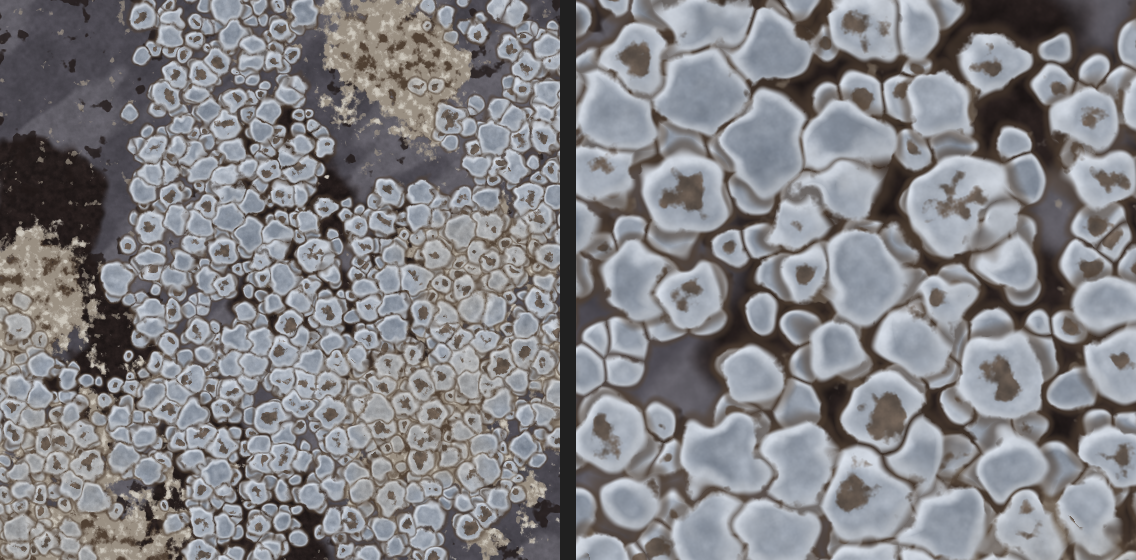
Left: the whole. Right: its middle third, enlarged.
A Shadertoy shader for this texture:

```glsl
// Barnacle colonies on wet slate: soft rock with near-black hollows and a wet
// sheen, grainy sandy crust, then two sizes of pale shells. Shells are jittered
// discs that flatten where they touch (difference of two nearest distances).

const vec3 SLATE = vec3(0.29, 0.28, 0.31);
const vec3 SHEEN = vec3(0.41, 0.40, 0.43);
const vec3 HOLLOW = vec3(0.13, 0.10, 0.095);
const vec3 BROWN = vec3(0.31, 0.25, 0.20);
const vec3 SAND = vec3(0.60, 0.56, 0.51);
const vec3 CREAM = vec3(0.80, 0.78, 0.74);
const vec3 SHELL = vec3(0.55, 0.59, 0.65);
const vec3 RIM = vec3(0.80, 0.82, 0.85);
const float LARGE_SCALE = 21.0;   // shells across the canvas
const float SMALL_SCALE = 37.0;
const vec2 LIGHT = vec2(-0.6, 0.8);

// Broad regions: centre x, centre y, radius
const vec3 COLONIES[7] = vec3[7](
    vec3(0.43, 0.82, 0.17), vec3(0.97, 0.72, 0.22), vec3(0.40, 0.42, 0.22),
    vec3(0.75, 0.27, 0.29), vec3(0.07, 0.20, 0.22), vec3(0.82, 0.50, 0.19),
    vec3(0.42, 0.16, 0.19));
const vec3 CRUSTS[5] = vec3[5](
    vec3(0.12, 0.10, 0.26), vec3(0.89, 0.53, 0.19), vec3(0.69, 0.90, 0.15),
    vec3(0.80, 0.26, 0.20), vec3(0.03, 0.46, 0.14));
const vec3 HOLLOWS[5] = vec3[5](
    vec3(0.56, 0.62, 0.17), vec3(0.19, 0.34, 0.17), vec3(0.62, 0.43, 0.23),
    vec3(0.36, 0.12, 0.19), vec3(0.08, 0.64, 0.10));

float hash(vec2 p) { return fract(sin(dot(p, vec2(127.1, 311.7))) * 43758.5453); }

float noise(vec2 p) {
    vec2 i = floor(p), f = fract(p);
    f = f * f * (3.0 - 2.0 * f);
    return mix(mix(hash(i), hash(i + vec2(1, 0)), f.x),
               mix(hash(i + vec2(0, 1)), hash(i + vec2(1, 1)), f.x), f.y);
}

float fbm(vec2 p) {
    float sum = 0.0, amp = 0.533;
    for (int i = 0; i < 4; i++) {
        sum += amp * noise(p);
        p = mat2(1.6, 1.2, -1.2, 1.6) * p + 7.3;
        amp *= 0.5;
    }
    return sum;
}

// Positive inside a region, with a ragged border
float region(vec2 p, vec3 blob) { return 1.0 - length(p - blob.xy) / blob.z; }

float colony(vec2 p) {
    float m = -0.75;
    for (int i = 0; i < 7; i++) m = max(m, region(p, COLONIES[i]));
    return m + 1.9 * (fbm(p * 7.0 + 3.0) - 0.5);
}

float crust(vec2 p) {
    float m = -0.6;
    for (int i = 0; i < 5; i++) m = max(m, region(p, CRUSTS[i]));
    return m + 1.8 * (fbm(p * 9.0 + 21.0) - 0.5);
}

float hollow(vec2 p) {
    float m = -0.7;
    for (int i = 0; i < 5; i++) m = max(m, region(p, HOLLOWS[i]));
    return m + 1.9 * (fbm(p * 8.0 + 40.0) - 0.5);
}

vec3 rock(vec2 p, float grain) {
    vec3 col = SLATE * (0.85 + 0.3 * fbm(p * 24.0));
    // Wet reflections drawn out along the diagonal
    vec2 along = vec2(p.x + p.y, 2.6 * (p.y - p.x));
    col = mix(col, SHEEN, 0.75 * smoothstep(0.50, 0.60, fbm(along * 2.4 + 9.0)));
    col = mix(col, HOLLOW * (0.7 + 0.6 * grain), 0.95 * smoothstep(-0.05, 0.18, hollow(p)));
    col = mix(col, HOLLOW, 0.8 * smoothstep(0.66, 0.74, fbm(p * 32.0 + 5.0)));
    // Scattered pale grit
    col = mix(col, SAND, 0.7 * smoothstep(0.70, 0.80, fbm(p * 55.0 + 60.0)));
    return col * (0.88 + 0.24 * grain);
}

// Lays one size of shell over the colour below
vec3 shells(vec3 col, vec2 p, float scale, float seed, float sandy, float grain) {
    vec2 g = p * scale + 0.28 * (vec2(noise(p * 65.0), noise(p * 65.0 + 31.0)) - 0.5);
    vec2 cell = floor(g), offset = vec2(0.0);
    float first = 9.0, second = 9.0, id = 0.0, radius = 1.0;
    for (int y = -1; y <= 1; y++)
    for (int x = -1; x <= 1; x++) {
        vec2 c = cell + vec2(x, y), k = c + seed;
        vec2 centre = c + 0.5 + 0.8 * (vec2(hash(k), hash(k + 57.3)) - 0.5);
        if (hash(k + 11.7) > 0.95 * smoothstep(-0.35, 0.25, colony(centre / scale))) continue;
        float r = mix(0.36, 0.64, hash(k + 23.1));
        vec2 q = g - centre;
        q.x *= 0.88 + 0.24 * hash(k + 71.9);
        float d = length(q) - r;
        if (d < first) { second = first; first = d; offset = q; radius = r; id = hash(k + 91.3); }
        else second = min(second, d);
    }
    float depth = min(-first, 0.5 * (second - first));
    float soft = 0.03 + scale / iResolution.y;
    float lit = dot(normalize(offset + 0.001), LIGHT);
    float mottle = fbm(p * 85.0 + id * 30.0);

    // Plate, bright rim and worn opening
    vec3 body = mix(SHELL * 0.86, mix(SHELL, RIM, 0.65), 0.55 * id + 0.9 * (mottle - 0.3));
    float rim = 1.0 - smoothstep(0.06, 0.22, depth + 0.16 * (mottle - 0.5));
    body = mix(body, RIM * (1.0 + 0.10 * lit), 0.8 * rim);
    body = mix(body, mix(SAND, CREAM, grain), 0.6 * sandy);
    float mouth = length(offset) / radius + 1.2 * (mottle - 0.5);
    float worn = step(0.58 - 0.3 * sandy, id);
    body = mix(body, BROWN * (0.7 + 0.7 * grain), 0.8 * worn * (1.0 - smoothstep(0.18, 0.42, mouth)));
    body *= 0.92 + 0.16 * grain;

    // Dim contact line, then the shell with chipped edges
    col = mix(col, BROWN, 0.55 * smoothstep(-0.16, -0.02, depth));
    return mix(col, body, smoothstep(-soft, soft, depth - 0.03 - 0.3 * max(mottle - 0.58, 0.0)));
}

void mainImage(out vec4 fragColor, in vec2 fragCoord) {
    vec2 p = fragCoord / iResolution.y;
    float grain = fbm(p * 120.0);
    float sandy = crust(p);
    vec3 col = rock(p, grain);

    // Grainy crust with dark pits
    float lumps = fbm(p * 60.0 + 80.0);
    vec3 grit = mix(BROWN, SAND, smoothstep(0.28, 0.48, lumps));
    grit = mix(grit, CREAM, smoothstep(0.50, 0.72, 0.5 * (lumps + grain)));
    col = mix(col, grit, smoothstep(0.0, 0.25, sandy + 1.4 * (lumps - 0.5)));

    float tint = smoothstep(-0.05, 0.55, sandy);
    col = shells(col, p, SMALL_SCALE, 13.0, tint, grain);
    col = shells(col, p, LARGE_SCALE, 47.0, 0.7 * tint, grain);
    fragColor = vec4(clamp(col, 0.0, 1.0), 1.0);
}
```
